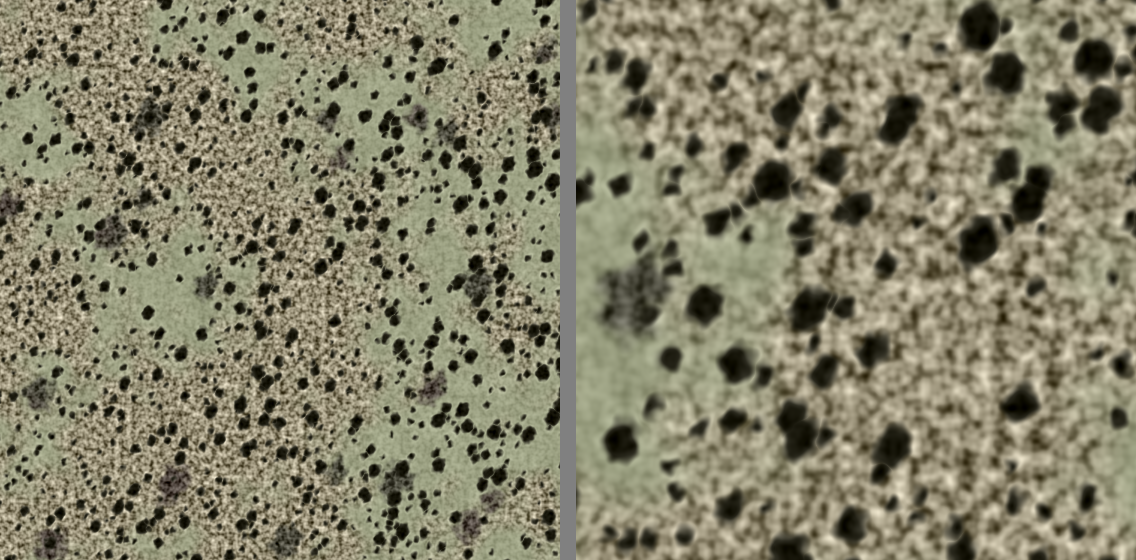
Left, the full canvas; right, a detail of the centre.
This texture is drawn by a Shadertoy shader. Its source:

```glsl
const float EDGE = 0.0028;          // softness of shrub outlines
const float SHRUB_CELLS = 27.0;
const float SHRUB_CHANCE = 0.47;
const float SHRUB_RADIUS = 0.0090;
const float SEEDLING_CELLS = 46.0;
const float SEEDLING_CHANCE = 0.34;
const float SEEDLING_RADIUS = 0.0046;
const float THICKET_CELLS = 8.0;
const float THICKET_CHANCE = 0.30;
const float THICKET_RADIUS = 0.024;
const float CLUMPING = 0.7;         // how unevenly plants gather
const float STRETCH = 0.78;         // below 1 makes plants taller than wide
const float LEAN = 0.22;
const float OUTLINE_WARP = 0.0045;
const float GRAIN_SCALE = 98.0;
const float SMOOTH_GRAIN = 0.10;
const float ROUGH_GRAIN = 0.46;
const float GRASS_SHADE = 0.625;
const float SOIL_SHADE = 0.585;
const vec3 GRASS_TINT = vec3(-0.010, 0.010, -0.110);
const vec3 SOIL_TINT = vec3(0.015, -0.018, -0.115);
const vec3 SHRUB_TINT = vec3(0.000, -0.005, -0.050);
const vec3 DRY_TINT = vec3(0.020, -0.020, -0.040);

vec3 hash3(vec2 p) {
    vec3 q = fract(p.xyx * vec3(0.1031, 0.1030, 0.0973));
    q += dot(q, q.yxz + 33.33);
    return fract((q.xxy + q.yzz) * q.zyx);
}

float gradientDot(vec2 corner, vec2 offset) {
    float angle = 6.2832 * hash3(corner).x;
    return dot(vec2(cos(angle), sin(angle)), offset);
}

float gradientNoise(vec2 p) {
    vec2 i = floor(p), f = p - i;
    vec2 u = f * f * f * (f * (f * 6.0 - 15.0) + 10.0);
    vec2 e = vec2(1.0, 0.0);
    float low = mix(gradientDot(i, f), gradientDot(i + e, f - e), u.x);
    float high = mix(gradientDot(i + e.yx, f - e.yx), gradientDot(i + 1.0, f - 1.0), u.x);
    return mix(low, high, u.y);
}

// Distance to the nearest of many scattered leaning ovals
float scatter(vec2 p, float cells, float chance, float radius, float seed) {
    vec2 home = floor(p * cells);
    float nearest = 1.0;
    for (int y = -1; y <= 1; y++)
    for (int x = -1; x <= 1; x++) {
        vec2 cell = home + vec2(x, y);
        vec3 place = hash3(cell + seed);
        vec3 form = hash3(cell + seed + 57.0);
        float density = chance + CLUMPING * gradientNoise(cell / cells * 8.0 + seed);
        if (place.z > density) continue;
        vec2 offset = p - (cell + place.xy) / cells;
        offset.x -= LEAN * (form.y + 0.3) * offset.y;
        float size = radius * mix(0.65, 1.3, form.x);
        nearest = min(nearest, length(offset * vec2(1.0, mix(STRETCH, 1.0, form.z * 0.5))) - size);
    }
    return nearest;
}

void mainImage(out vec4 fragColor, in vec2 fragCoord) {
    vec2 p = fragCoord / iResolution.y;
    float edge = max(EDGE, 1.0 / iResolution.y);

    // Patches of smooth grass and rough soil, grassier to the right
    float patches = gradientNoise(p * 3.2 + 4.0) + 0.6 * gradientNoise(p * 8.0 + 11.0)
                  + 0.5 * gradientNoise(p * 19.0);
    float bias = mix(0.20, -0.20, smoothstep(0.6, 0.8, p.x));
    float rough = smoothstep(-0.30, 0.38, patches + bias);

    // Fine speckle, with dark pits deeper than the light flecks
    float grain = gradientNoise(p * GRAIN_SCALE) + 0.6 * gradientNoise(p * GRAIN_SCALE * 1.9 + 7.0);
    grain *= grain < 0.0 ? 1.25 : 0.85;
    float shade = mix(GRASS_SHADE, SOIL_SHADE, rough)
                + grain * mix(SMOOTH_GRAIN, ROUGH_GRAIN, rough)
                + 0.07 * gradientNoise(p * 24.0 + 3.0);
    vec3 color = shade + mix(GRASS_TINT, SOIL_TINT, rough);

    // Ragged outlines for all plants
    vec2 warp = vec2(gradientNoise(p * 105.0 + 21.0), gradientNoise(p * 105.0 + 63.0));
    vec2 q = p + OUTLINE_WARP * warp;

    // Large mottled thickets, some green and some dry
    float thicket = scatter(q, THICKET_CELLS, THICKET_CHANCE, THICKET_RADIUS, 5.0)
                  + 0.018 * gradientNoise(p * 55.0);
    float dry = smoothstep(-0.15, 0.15, gradientNoise(p * 5.0 + 31.0));
    vec3 foliage = 0.26 + 0.32 * grain + mix(SHRUB_TINT, DRY_TINT, dry);
    color = mix(color, foliage, 0.9 * smoothstep(0.008, -0.012, thicket));

    // Dark shrubs and seedlings, larger to the right
    float growth = mix(0.88, 1.18, p.x);
    float shrub = min(scatter(q, SHRUB_CELLS, SHRUB_CHANCE, SHRUB_RADIUS * growth, 17.0),
                      scatter(q, SEEDLING_CELLS, SEEDLING_CHANCE, SEEDLING_RADIUS, 91.0));
    color += 0.04 * smoothstep(0.007, 0.003, shrub);
    float core = 0.07 + 0.11 * smoothstep(-0.006, 0.0, shrub) + 0.10 * grain;
    color = mix(color, core + SHRUB_TINT, smoothstep(edge, -edge, shrub));

    fragColor = vec4(clamp(color, 0.0, 1.0), 1.0);
}
```
